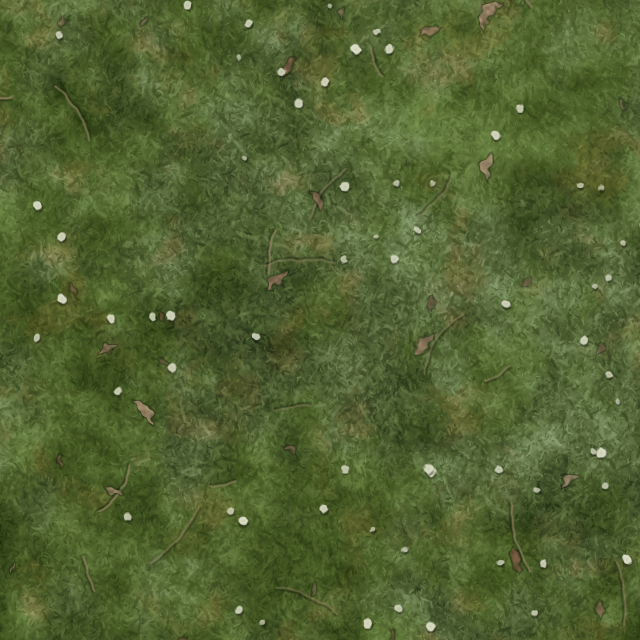
Give the GLSL for this texture, as a Shadertoy shader.

```glsl
// A mossy lawn seen from above: layered short blades over mottled noise,
// sprinkled with white daisies, dry leaves and bent twigs.
// Every scattered item lives in a jittered grid cell and is drawn by distance.

#define BLADE_LAYERS 6
#define BLADE_CELLS 108.0
#define BLADE_CONTRAST 0.92
#define PATCH_CONTRAST 0.80
#define MOTTLE_CONTRAST 0.95
#define DAISY_CELLS 15.0
#define DAISY_SHARE 0.48
#define LEAF_CELLS 8.0
#define LEAF_SHARE 0.42
#define TWIG_CELLS 4.5
#define TWIG_SHARE 0.65
#define SOFTNESS 0.0019

const vec3 LUSH_DARK = vec3(0.18, 0.25, 0.08), LUSH_MID = vec3(0.30, 0.38, 0.16);
const vec3 LUSH_LIGHT = vec3(0.44, 0.54, 0.28);
const vec3 PALE_DARK = vec3(0.20, 0.26, 0.13), PALE_MID = vec3(0.32, 0.39, 0.21);
const vec3 PALE_LIGHT = vec3(0.47, 0.55, 0.37);
const vec3 PETAL = vec3(0.86, 0.87, 0.78), POLLEN = vec3(0.80, 0.78, 0.58);
const vec3 LEAF_TAN = vec3(0.66, 0.57, 0.46), LEAF_BROWN = vec3(0.47, 0.34, 0.25);
const vec3 TWIG = vec3(0.56, 0.51, 0.37);

float hash(vec2 p) { return fract(sin(dot(p, vec2(127.1, 311.7))) * 43758.5453); }

vec2 hash2(vec2 p) { return vec2(hash(p), hash(p + 17.3)); }

float noise(vec2 p) {
    vec2 i = floor(p), f = fract(p);
    f = f * f * (3.0 - 2.0 * f);
    return mix(mix(hash(i), hash(i + vec2(1, 0)), f.x),
               mix(hash(i + vec2(0, 1)), hash(i + vec2(1, 1)), f.x), f.y);
}

float fbm(vec2 p) {
    float sum = 0.0, amp = 0.53;
    for (int i = 0; i < 4; i++, amp *= 0.5) {
        sum += amp * noise(p);
        p = mat2(1.6, 1.2, -1.2, 1.6) * p + 5.7;
    }
    return sum;
}

vec2 rotate(vec2 p, float a) { return mat2(cos(a), sin(a), -sin(a), cos(a)) * p; }

// Coverage of a shape from its signed distance
float fill(float d) {
    float soft = max(SOFTNESS, 1.0 / iResolution.y);
    return 1.0 - smoothstep(-soft, soft, d);
}

// Finds the item in neighbour cell k: offset q and random pairs r, s
vec2 place(vec2 uv, float cells, float seed, int k, out vec2 q, out vec2 r, out vec2 s) {
    vec2 id = floor(uv * cells) + vec2(k % 3 - 1, k / 3 - 1);
    r = hash2(id + seed);
    s = hash2(id + seed + 41.0);
    q = uv - (id + r) / cells;
    return id;
}

// Lays one layer of tapered, bent blades over a tone centred on zero
float addBlades(float tone, vec2 uv, float cells, float seed) {
    vec2 q, r, s;
    for (int k = 0; k < 9; k++) {
        vec2 id = place(uv, cells, seed, k, q, r, s);
        q = rotate(q * cells, (s.x - 0.5) * 2.8);
        q.x += (r.x - 0.5) * q.y * q.y;
        float taper = clamp(1.0 - abs(q.y) / (0.25 + 0.4 * s.y), 0.0, 1.0);
        float cover = smoothstep(0.18, 0.03, abs(q.x)) * smoothstep(0.0, 0.5, taper);
        tone = mix(tone, hash(id + seed + 73.0) - 0.5, cover * 0.65);
    }
    return tone;
}

vec3 ramp(vec3 dark, vec3 mid, vec3 light, float t) {
    return t < 0.5 ? mix(dark, mid, max(t * 2.0, -0.5))
                   : mix(mid, light, min(t * 2.0 - 1.0, 1.4));
}

vec3 grass(vec2 uv) {
    float tone = noise(uv * 170.0) * 0.4 - 0.2;
    for (int i = 0; i < BLADE_LAYERS; i++) {
        float n = float(i);
        tone = addBlades(tone, uv + 0.013 * n, BLADE_CELLS - 13.0 * n, 9.0 * n);
    }
    float pale = smoothstep(0.36, 0.68, 0.6 * fbm(uv * 6.5 + 3.1) + 0.4 * fbm(uv * 17.0));
    float t = 0.49 + tone * BLADE_CONTRAST * (0.85 + 0.4 * pale);
    t += (fbm(uv * 6.0 + 11.0) - 0.5) * PATCH_CONTRAST + (uv.y - 0.5) * 0.10;
    t += (fbm(uv * 22.0 + 4.0) - 0.5) * MOTTLE_CONTRAST + (pale - 0.5) * 0.08;
    vec3 col = mix(ramp(LUSH_DARK, LUSH_MID, LUSH_LIGHT, t),
                   ramp(PALE_DARK, PALE_MID, PALE_LIGHT, t), pale);
    float straw = smoothstep(0.54, 0.80, fbm(uv * 18.0 + 27.0));
    return col * mix(vec3(1.0), vec3(1.20, 1.02, 1.05), straw);
}

vec3 addTwigs(vec3 col, vec2 uv) {
    vec2 q, r, s;
    for (int k = 0; k < 9; k++) {
        vec2 id = place(uv, TWIG_CELLS, 201.0, k, q, r, s);
        if (hash(id + 257.0) > TWIG_SHARE) continue;
        q = rotate(q, s.x * 6.28);
        q.x += (r.y - 0.5) * 12.0 * q.y * q.y + 0.004 * noise(q.yy * 60.0 + id);
        float past = max(abs(q.y) - 0.015 - 0.045 * s.y, 0.0);
        col *= 1.0 - 0.25 * fill(length(vec2(q.x - 0.003, past)) - 0.002);
        col = mix(col, TWIG, fill(length(vec2(q.x, past)) - 0.0016) * (0.4 + 0.5 * r.x));
    }
    return col;
}

vec3 addLeaves(vec3 col, vec2 uv) {
    vec2 q, r, s;
    for (int k = 0; k < 9; k++) {
        vec2 id = place(uv, LEAF_CELLS, 301.0, k, q, r, s);
        if (hash(id + 357.0) > LEAF_SHARE) continue;
        q = rotate(q, (s.x - 0.5) * 2.6);
        float len = 0.008 + 0.018 * s.y * s.y;
        q.x += (r.x - 0.5) * 30.0 * q.y * q.y + 0.010 * (noise(uv * 110.0) - 0.5);
        float d = abs(q.x) - len * 0.33 * (1.0 - q.y * q.y / (len * len));
        vec3 leaf = mix(LEAF_BROWN, LEAF_TAN, r.y) * (0.75 + 0.45 * noise(uv * 160.0));
        col = mix(col * (1.0 - 0.3 * fill(d - 0.003)), leaf, fill(d) * (0.5 + 0.4 * s.y));
    }
    return col;
}

vec3 addDaisies(vec3 col, vec2 uv) {
    vec2 q, r, s;
    for (int k = 0; k < 9; k++) {
        vec2 id = place(uv, DAISY_CELLS, 401.0, k, q, r, s);
        float cluster = smoothstep(0.25, 0.75, noise(id * 0.35 + 8.0));
        if (hash(id + 457.0) > DAISY_SHARE * cluster) continue;
        float radius = mix(0.0040, 0.0085, s.x);
        col *= 1.0 - 0.35 * fill(length(q + vec2(-0.001, 0.003)) - radius);
        q = rotate(q, s.y * 6.28) * vec2(1.0, 1.0 + 0.4 * r.x);
        float d = length(q) - radius + 0.003 * (noise(uv * 230.0) - 0.5);
        vec3 flower = mix(PETAL, POLLEN, 0.5 * fill(length(q) - radius * 0.25));
        col = mix(col, flower, fill(d) * (0.7 + 0.3 * s.x));
    }
    return col;
}

void mainImage(out vec4 fragColor, in vec2 fragCoord) {
    vec2 uv = fragCoord / iResolution.y;
    vec3 col = addDaisies(addLeaves(addTwigs(grass(uv), uv), uv), uv);
    fragColor = vec4(clamp(col, 0.0, 1.0), 1.0);
}
```
